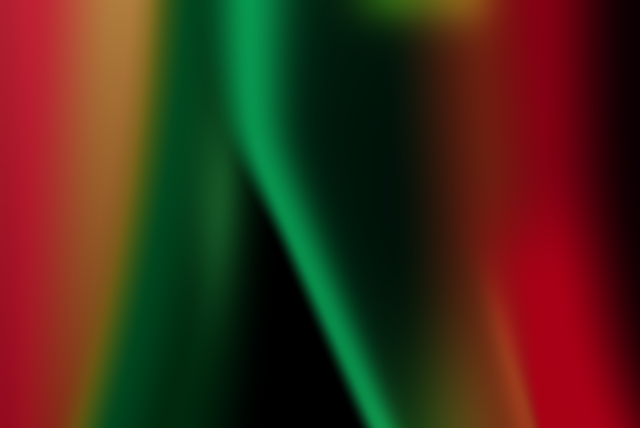
Write a Shadertoy shader that draws this background.

```glsl
// Blurred curtains of coloured light: a red and gold fan on the left, a bent
// emerald beam in the middle and a rust to crimson veil on the right.
// Each fold is a soft edge whose position is a function of height.

// Left fan
const vec3 ROSE     = vec3(0.75, 0.13, 0.20);
const vec3 ROSE_LOW = vec3(0.63, 0.04, 0.13);
const vec3 GOLD     = vec3(0.69, 0.49, 0.24);
const vec3 GOLD_LOW = vec3(0.47, 0.22, 0.07);
const vec3 OLIVE    = vec3(0.38, 0.38, 0.06);
const vec3 LEAF     = vec3(0.00, 0.28, 0.12);
const vec3 SHADE    = vec3(0.00, 0.16, 0.055);
const vec3 MIST     = vec3(0.08, 0.18, 0.095);

// Beam
const vec3 EMERALD  = vec3(0.03, 0.35, 0.195);
const vec3 TAIL     = vec3(0.00, 0.16, 0.075);
const float BEAM_X     = 0.391;
const float BEAM_KNEE  = 0.32;
const float BEAM_SLOPE = 0.30;
const float BEAM_BEND  = 0.08;
const float TAIL_REACH = 0.07;

// Right veil
const vec3 PINE     = vec3(0.00, 0.085, 0.042);
const vec3 RUST     = vec3(0.43, 0.12, 0.06);
const vec3 CRIMSON  = vec3(0.52, 0.00, 0.075);
const vec3 SCARLET  = vec3(0.66, 0.00, 0.085);
const vec3 AMBER    = vec3(0.17, 0.26, 0.04);
const vec3 LIME     = vec3(0.14, 0.25, 0.02);
const vec3 EMBER    = vec3(0.12, 0.19, 0.04);
const vec3 RIM      = vec3(0.16, 0.07, 0.04);

// Soft step centred on an edge
float edge(float centre, float halfWidth, float x) {
    return smoothstep(centre - halfWidth, centre + halfWidth, x);
}

// Elliptical gaussian spot
float glow(vec2 p, vec2 centre, vec2 radius) {
    vec2 q = (p - centre) / radius;
    return exp(-dot(q, q));
}

// p.x runs left to right, p.y runs from top to bottom
vec3 leftFan(vec2 p) {
    float s = p.y;
    float roseEdge = mix(0.115, 0.072, s);
    float goldEdge = 0.25 - 0.05 * s - 0.07 * s * s;
    float blackEdge = 0.40 - 0.055 * s * s;

    vec3 rose = mix(ROSE, ROSE_LOW, s) * mix(0.92, 1.0, smoothstep(0.0, 0.05, p.x));
    vec3 col = mix(rose, mix(GOLD, GOLD_LOW, s), edge(roseEdge, 0.07, p.x));
    col = mix(col, OLIVE, edge(goldEdge - 0.015, 0.035, p.x));
    col = mix(col, LEAF, edge(goldEdge + 0.015, 0.035, p.x));
    col = mix(col, SHADE, edge(goldEdge + 0.08, 0.05, p.x));
    col += MIST * glow(p, vec2(0.345, 0.48), vec2(0.042, 0.24));
    return col * (1.0 - edge(blackEdge, mix(0.035, 0.07, s), p.x));
}

vec3 rightVeil(vec2 p) {
    float s = p.y;
    float lower = smoothstep(0.38, 0.68, s);

    // Rust rising out of dark pine, with glows at both ends
    float warmStart = 0.585 + 0.045 * s;
    float warm = smoothstep(warmStart, warmStart + 0.18, p.x);
    vec3 col = mix(PINE * (1.0 - 0.75 * s), RUST, warm);
    col += AMBER * glow(p, vec2(0.71, -0.02), vec2(0.075, 0.085));
    col += LIME * glow(p, vec2(0.61, -0.02), vec2(0.06, 0.075));
    col += EMBER * glow(p, vec2(0.70, 1.05), vec2(0.09, 0.28));

    // Red veil: broad above, gathered into a crisp fold below
    float foldEdge = 0.84 - 0.155 * (1.0 - s);
    float foldWidth = mix(0.07, 0.012, smoothstep(0.5, 1.0, s));
    float fold = edge(foldEdge, foldWidth, p.x);
    float veil = mix(edge(0.79 + 0.05 * s, 0.06, p.x), fold, lower);
    float rim = glow(p, vec2(foldEdge - 0.015, s), vec2(0.025, 1.0));
    col += RIM * rim * smoothstep(0.55, 0.8, s);
    col = mix(col, mix(CRIMSON, SCARLET, lower), veil);

    // Fall into darkness at the far side
    float darkEdge = 0.915 + 0.085 * s * s * s;
    return col * mix(1.0, 0.1, edge(darkEdge, 0.075, p.x));
}

void mainImage(out vec4 fragColor, in vec2 fragCoord) {
    vec2 p = fragCoord / iResolution.xy;
    p.y = 1.0 - p.y;

    // Beam axis: upright above the knee, slanted below it
    float t = p.y - BEAM_KNEE;
    float bend = 0.5 * (t + sqrt(t * t + BEAM_BEND * BEAM_BEND));
    float d = p.x - BEAM_X - BEAM_SLOPE * bend;

    // Beam cross-section: firm left edge, soft right shoulder and tail
    float taper = smoothstep(0.0, 0.6, p.y);
    float leftReach = mix(0.05, 0.022, taper);
    float leftSoft = mix(0.045, 0.017, taper);
    float width = d < 0.0 ? 2.0 * leftReach : mix(0.06, 0.027, p.y);
    float core = exp(-d * d / (width * width));
    float tail = exp(-max(d, 0.0) / TAIL_REACH);
    vec3 beam = EMERALD * core + TAIL * tail;

    float cover = edge(-leftReach, leftSoft, d);
    vec3 col = mix(leftFan(p), rightVeil(p) + beam, cover);
    fragColor = vec4(clamp(col, 0.0, 1.0), 1.0);
}
```
